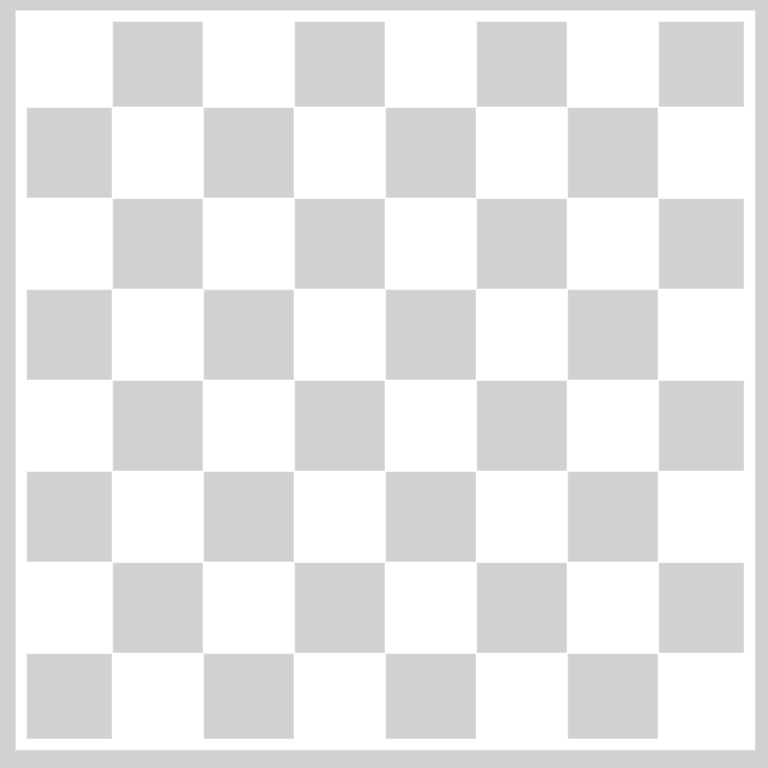
This pattern is drawn by a Shadertoy shader. Its source:

```glsl
float boxDistance(vec2 p, float halfSize) {
    vec2 d = abs(p) - halfSize;
    return max(d.x, d.y);
}

float coverage(float d, float softness) {
    return smoothstep(softness, -softness, d);
}

void mainImage(out vec4 fragColor, in vec2 fragCoord) {
    float shortSide = min(iResolution.x, iResolution.y);
    float softness = max(0.0013, 0.75 / shortSide);

    // Board coordinates, centred slightly right of and above the canvas centre
    vec2 p = (fragCoord - 0.5 * iResolution.xy) / shortSide - vec2(0.0018, 0.0048);

    vec3 grey = vec3(0.817, 0.82, 0.828);
    vec3 white = vec3(1.0);

    // White panel inside a grey border
    vec3 color = mix(grey, white, coverage(boxDistance(p, 0.4815), softness));

    // Eight by eight checks with hairline gaps; the outer rows are trimmed
    float pitch = 0.1185;
    vec2 cell = floor(p / pitch);
    vec2 local = p - (cell + 0.5) * pitch;
    float isGrey = 1.0 - mod(cell.x + cell.y, 2.0);
    float square = max(boxDistance(local, 0.5 * pitch - 0.0007), boxDistance(p, 0.4668));
    color = mix(color, grey, isGrey * coverage(square, softness));

    fragColor = vec4(color, 1.0);
}
```
